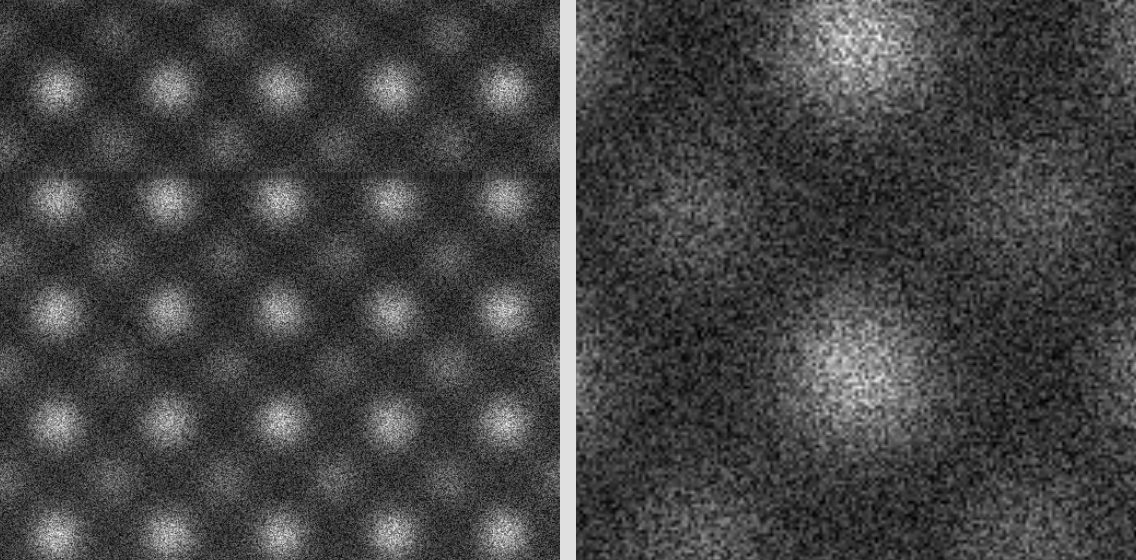
Left, the full canvas; right, a detail of the centre.
This pattern is drawn by a WebGL 2 fragment shader. Its source:

```glsl
#version 300 es
precision highp float;
// Grainy grey micrograph: a 5 by 5 lattice of bright soft spots with dim spots between.
uniform vec2 u_resolution;
out vec4 fragColor;

const float PITCH = 0.199;                     // spacing of the lattice
const vec2 BRIGHT_ORIGIN = vec2(0.104, 0.0455);
const float SCAN_LINES = 512.0;                // grain cells across the canvas
const float TEAR_HEIGHT = 0.686;               // scan line where the scan slips

// Integer hash of a cell, 0 to 1
float hash(vec2 cell, uint seed) {
    uvec2 q = uvec2(ivec2(cell) + 4096);
    uint h = q.x * 1597334677u ^ q.y * 3812015801u ^ seed * 2798796415u;
    h = (h ^ (h >> 16u)) * 2246822519u;
    h = (h ^ (h >> 13u)) * 3266489917u;
    h ^= h >> 16u;
    return float(h >> 8u) / 16777216.0;
}

// Triangular distribution, -1 to 1
float speck(vec2 cell) {
    return hash(cell, 1u) + hash(cell, 2u) - 1.0;
}

// Slightly softened grain
float grain(vec2 p) {
    vec2 cell = floor(p);
    vec2 f = p - cell;
    float low = mix(speck(cell), speck(cell + vec2(1.0, 0.0)), f.x);
    float high = mix(speck(cell + vec2(0.0, 1.0)), speck(cell + vec2(1.0)), f.x);
    return mix(low, high, f.y);
}

// Gaussian spots on a square lattice, each a little different
float spots(vec2 p, vec2 origin, float radius, float variation, uint seed) {
    vec2 q = (p - origin) / PITCH;
    vec2 cell = floor(q + 0.5);
    vec2 jitter = vec2(hash(cell, seed), hash(cell, seed + 1u)) - 0.5;
    vec2 d = (q - cell) * PITCH - jitter * 0.005;
    float strength = 1.0 + variation * (hash(cell, seed + 2u) - 0.5);
    return strength * exp(-dot(d, d) / (2.0 * radius * radius));
}

// Uneven background, darker toward the top
float background(vec2 p) {
    float drift = sin(p.x * 7.0 + p.y * 4.0) + sin(p.y * 11.0 - p.x * 3.0 + 1.3);
    return mix(0.2, 0.155, p.y) + 0.006 * drift;
}

void main() {
    vec2 uv = gl_FragCoord.xy / u_resolution;

    // Sideways wobble of each scan line
    float line = floor(uv.y * SCAN_LINES);
    vec2 p = uv;
    p.x += (hash(vec2(line, 0.0), 5u) - 0.5) * 0.004;

    // Brightness of the lattice
    float value = background(uv);
    value += 0.45 * spots(p, BRIGHT_ORIGIN, 0.0305, 0.12, 11u);
    value += 0.17 * spots(p, BRIGHT_ORIGIN + 0.5 * PITCH, 0.031, 0.25, 21u);

    // Dark slip in the scan, with its grain drawn out vertically
    float tear = 1.0 - smoothstep(0.003, 0.009, abs(uv.y - TEAR_HEIGHT));
    value *= 1.0 - 0.15 * tear;

    // Grain grows with brightness
    vec2 grainPoint = uv * SCAN_LINES - 0.25;
    float fineGrain = grain(grainPoint);
    float streaks = grain(grainPoint * vec2(1.0, 0.12));
    value += 0.51 * sqrt(value) * mix(fineGrain, streaks, 0.6 * tear);

    fragColor = vec4(vec3(clamp(value, 0.0, 1.0)), 1.0);
}
```
